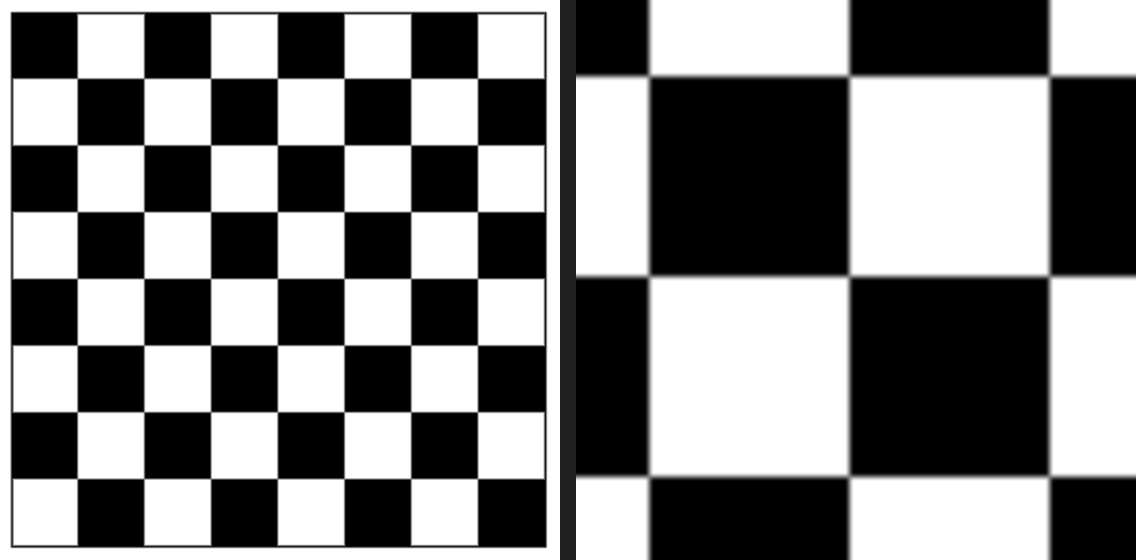
Left, the full canvas; right, a detail of the centre.
A Shadertoy shader for this pattern:

```glsl
// A black and white checkerboard inside a thin black frame on white.
// Each axis gives a signed distance to its nearest cell edge; the product
// of the two softened signs makes the checks, and a box distance the frame.

#define CELLS 8.0
#define PITCH 0.11914                    // side of one cell
#define GRID_CENTER vec2(0.4961, 0.5020)
#define FRAME_CENTER vec2(0.4978, 0.5002)
#define FRAME_HALF 0.4762                // center to middle of the line
#define FRAME_WIDTH 0.0038
#define SOFTNESS 0.0029                  // half width of an edge blend
#define INK vec3(0.0)
#define PAPER vec3(1.0)

// 1 inside a shape, 0 outside, from its signed distance.
float coverage(float dist, float blur) {
    return 1.0 - smoothstep(-blur, blur, dist);
}

// -1 on odd cells, +1 on even cells, blended across the edge.
float cellSign(float x, float blur) {
    float toEdge = 0.5 - abs(mod(x + 0.5, 2.0) - 1.0);
    return 1.0 - 2.0 * coverage(toEdge * PITCH, blur);
}

float squareDistance(vec2 p, float halfSide) {
    vec2 q = abs(p) - halfSide;
    return length(max(q, 0.0)) + min(max(q.x, q.y), 0.0);
}

void mainImage(out vec4 fragColor, in vec2 fragCoord) {
    float side = min(iResolution.x, iResolution.y);
    vec2 uv = (fragCoord - 0.5 * iResolution.xy) / side + 0.5;
    float blur = max(SOFTNESS, 0.75 / side);

    // Checks; the outer cells extend under the frame.
    float lastCell = 0.5 * CELLS - 0.5;
    vec2 cell = clamp((uv - GRID_CENTER) / PITCH, -lastCell, lastCell);
    float checks = 0.5 - 0.5 * cellSign(cell.x, blur) * cellSign(cell.y, blur);

    // Frame line, and the board it encloses.
    float border = squareDistance(uv - FRAME_CENTER, FRAME_HALF);
    float frame = coverage(abs(border) - 0.5 * FRAME_WIDTH, blur);
    float board = coverage(border - 0.5 * FRAME_WIDTH, blur);

    float ink = max(checks * board, frame);
    fragColor = vec4(mix(PAPER, INK, ink), 1.0);
}
```
